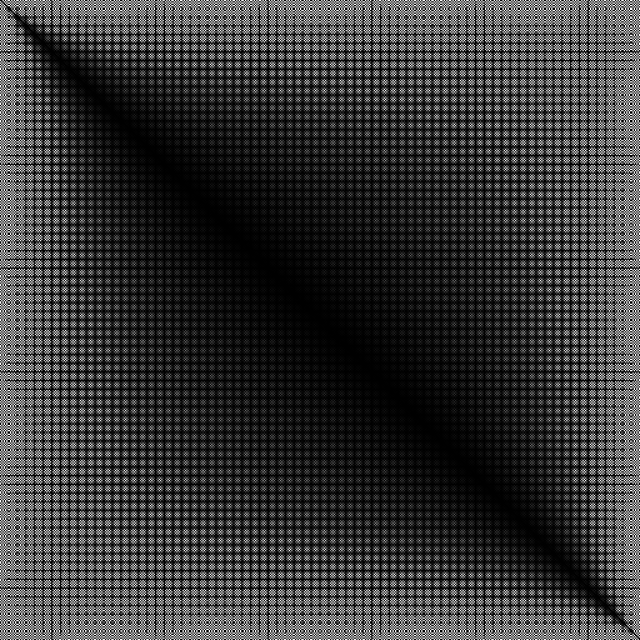
This pattern is drawn by a WebGL 2 fragment shader. Its source:

```glsl
#version 300 es
precision highp float;
// Fine checkerboard woven into square beat cells, fading to black along a diagonal.

uniform vec2 u_resolution;
out vec4 fragColor;

const float PI = 3.14159265;
const float CHECKS = 512.0;  // fine checks across the canvas
const float CELLS = 74.0;    // beat cells across the canvas
const float GAIN = 0.5;      // brightness of the weave
const int MAX_SPAN = 8;      // most checks averaged along one pixel side

// Product of one sine wave along each axis, with zeros through the centre.
float weave(vec2 p) {
    vec2 wave = sin(PI * CELLS * p);
    return wave.x * wave.y;
}

// Zero on the falling diagonal, growing without bound toward the borders.
float diagonalGain(vec2 p) {
    vec2 slope = tan(PI * p);
    return GAIN * (slope.x + slope.y);
}

// Brightness of one check, keeping only the positive side of the weave.
float checkTone(vec2 index) {
    vec2 p = (index + 0.5) / CHECKS - 0.5;
    float parity = 1.0 - 2.0 * mod(index.x + index.y, 2.0);
    return clamp(diagonalGain(p) * weave(p) * parity, 0.0, 1.0);
}

void main() {
    // Pixel footprint in units of checks
    vec2 footprint = CHECKS / u_resolution;
    vec2 low = (gl_FragCoord.xy - 0.5) * footprint;
    vec2 high = low + footprint;
    vec2 first = floor(low + 0.001);

    // Average the checks by the area that each one covers
    float tone = 0.0;
    float area = 0.0;
    for (int j = 0; j < MAX_SPAN; j++) {
        for (int i = 0; i < MAX_SPAN; i++) {
            vec2 index = first + vec2(i, j);
            vec2 overlap = max(min(high, index + 1.0) - max(low, index), 0.0);
            float weight = overlap.x * overlap.y;
            if (weight > 0.0) {
                tone += weight * checkTone(index);
                area += weight;
            }
        }
    }

    fragColor = vec4(vec3(tone / max(area, 1e-6)), 1.0);
}
```
